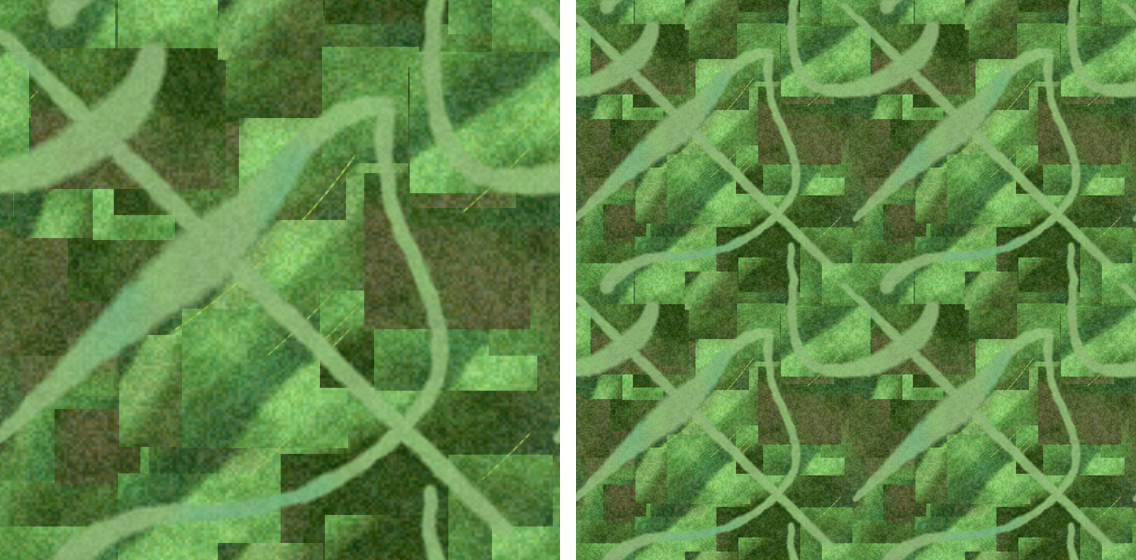
Left, the tile; right, the same tile 2 across and 2 down.
This background is drawn by a WebGL 1 fragment shader. Its source:

```glsl
precision highp float;
// Seamless patchwork of mottled leaf fragments crossed by pale, soft curving stems.
uniform vec2 u_resolution;

float hash(vec2 p) {
  return fract(sin(dot(p, vec2(12.9898, 78.233))) * 43758.5453);
}

// Shortest offset from c to p on the repeating unit square
vec2 wrapDelta(vec2 p, vec2 c) {
  return fract(p - c + 0.5) - 0.5;
}

// Value noise with n cells per unit, wrapping at the unit square
float noise(vec2 p, float n) {
  vec2 i = floor(p * n), f = fract(p * n);
  f = f * f * (3.0 - 2.0 * f);
  vec2 lo = mod(i, n), hi = mod(i + 1.0, n);
  return mix(mix(hash(lo), hash(vec2(hi.x, lo.y)), f.x),
             mix(hash(vec2(lo.x, hi.y)), hash(hi), f.x), f.y);
}

float cloudNoise(vec2 p) {
  float sum = 0.0, amp = 0.5, cells = 5.0;
  for (int i = 0; i < 5; i++) {
    sum += amp * noise(p + float(i) * 0.37, cells);
    amp *= 0.55;
    cells *= 2.0;
  }
  return sum / 1.055;
}

vec3 leafRamp(float t) {
  vec3 col = mix(vec3(0.19, 0.30, 0.10), vec3(0.31, 0.46, 0.20), smoothstep(0.0, 0.4, t));
  col = mix(col, vec3(0.37, 0.60, 0.28), smoothstep(0.35, 0.65, t));
  return mix(col, vec3(0.53, 0.78, 0.42), smoothstep(0.6, 0.95, t));
}

// One leaf fragment: bright, ridged or brown, depending on its seed
vec3 leafFragment(vec2 p, float seed) {
  float kind = fract(seed * 0.618 + 0.1);
  float bright = 1.0 - step(0.34, kind), brown = step(0.67, kind);
  vec2 q = p + vec2(hash(vec2(seed, 1.3)), hash(vec2(seed, 4.1)));
  float cloud = cloudNoise(q) - 0.5;
  float fibre = noise(vec2(q.x + q.y, 4.0 * (q.y - q.x)), 8.0) - 0.5;
  float across = fract(2.0 * (q.y - q.x) + 0.5 * noise(q, 3.0) + 0.06 * sin(6.28318 * (q.x + q.y)));
  float ridge = smoothstep(0.0, 0.28, across) * (1.0 - smoothstep(0.42, 0.5, across));
  float shade = smoothstep(0.42, 0.52, across) * (1.0 - smoothstep(0.55, 0.9, across));
  float tone = mix(0.2 + ridge * mix(0.66, 0.1, brown), 0.68 + 0.25 * ridge - 0.2 * shade, bright);
  vec3 col = leafRamp(tone + 1.1 * cloud + 0.12 * fibre);
  col = mix(col, vec3(0.19, 0.38, 0.22), 0.55 * shade * (1.0 - brown));
  float rust = smoothstep(0.35, 0.7, noise(q + 0.2, 7.0) + 0.6 * cloud);
  return mix(col, vec3(0.37, 0.37, 0.23), rust * mix(0.3, 0.75, brown) * (1.0 - bright));
}

// Soft stem along a quadratic curve, its half width going from w0 to w1
float stem(vec2 p, vec2 a, vec2 b, vec2 c, float w0, float w1) {
  vec2 mid = 0.25 * (a + 2.0 * b + c);
  p = mid + wrapDelta(p, mid);
  vec2 from = a;
  float edge = 1.0, width = w0;
  for (int i = 1; i <= 12; i++) {
    float t = float(i) / 12.0;
    vec2 to = mix(mix(a, b, t), mix(b, c, t), t), s = to - from;
    float h = clamp(dot(p - from, s) / dot(s, s), 0.0, 1.0);
    float w = mix(w0, w1, t + (h - 1.0) / 12.0);
    float d = length(p - from - s * h) - w;
    if (d < edge) { edge = d; width = w; }
    from = to;
  }
  float soft = 0.003 + 0.2 * width;
  return 1.0 - smoothstep(-soft, soft, edge);
}

// Thin broken vein rising to the right
float vein(vec2 p, vec2 centre, float reach) {
  vec2 d = wrapDelta(p, centre);
  float along = dot(d, vec2(0.72, 0.694)), side = dot(d, vec2(-0.694, 0.72)) - 0.4 * along * along;
  float dash = 0.45 + 0.55 * smoothstep(-0.5, 0.2, sin(along * 400.0));
  return dash * (1.0 - smoothstep(0.0008, 0.003, abs(side))) * (1.0 - smoothstep(reach - 0.01, reach, abs(along)));
}

void main() {
  vec2 p = gl_FragCoord.xy / u_resolution;

  // Overlapping rectangular fragments
  vec3 col = leafFragment(p, 30.0);
  for (int i = 0; i < 24; i++) {
    float id = float(i);
    vec2 cell = vec2(mod(id, 6.0), floor(id / 6.0));
    vec2 centre = (cell + vec2(hash(cell + 0.3), hash(cell + 7.7))) / vec2(6.0, 4.0);
    vec2 extent = vec2(0.07, 0.06) + vec2(0.11, 0.08) * vec2(hash(cell + 3.1), hash(cell + 5.9));
    vec2 d = abs(wrapDelta(p, centre)) - extent;
    float cover = 1.0 - smoothstep(-0.001, 0.001, max(d.x, d.y));
    if (cover > 0.0) col = mix(col, leafFragment(p, id), cover);
  }

  // Broken veins
  float veins = vein(p, vec2(0.485, 0.55), 0.23);
  for (int i = 0; i < 8; i++) {
    vec2 k = vec2(float(i), 2.7);
    veins = max(veins, 0.8 * vein(p, vec2(hash(k), hash(k + 9.1)), 0.04 + 0.06 * hash(k + 4.4)));
  }
  col = mix(col, vec3(0.56, 0.74, 0.32), veins);

  // Curving stems
  vec2 q = p + 0.007 * (vec2(noise(p, 40.0), noise(p + 0.5, 40.0)) - 0.5);
  float s = stem(q, vec2(0.69, 0.81), vec2(0.67, 0.67), vec2(0.73, 0.56), 0.015, 0.014);
  s = max(s, stem(q, vec2(0.73, 0.56), vec2(0.83, 0.36), vec2(0.75, 0.27), 0.014, 0.014));
  s = max(s, stem(q, vec2(0.75, 0.27), vec2(0.62, 0.11), vec2(0.40, 0.085), 0.014, 0.013));
  s = max(s, stem(q, vec2(0.40, 0.085), vec2(0.2, 0.1), vec2(0.11, -0.02), 0.013, 0.028));
  s = max(s, stem(q, vec2(0.69, 0.81), vec2(0.6, 0.82), vec2(0.51, 0.7), 0.015, 0.025));
  s = max(s, stem(q, vec2(0.51, 0.7), vec2(0.44, 0.61), vec2(0.36, 0.54), 0.025, 0.06));
  s = max(s, stem(q, vec2(0.36, 0.54), vec2(0.22, 0.43), vec2(0.0, 0.22), 0.06, 0.011));
  s = max(s, stem(q, vec2(0.77, 0.12), vec2(0.76, 0.05), vec2(0.78, 0.0), 0.012, 0.015));
  s = max(s, stem(q, vec2(0.78, 1.0), vec2(0.74, 0.72), vec2(0.88, 0.68), 0.015, 0.018));
  s = max(s, stem(q, vec2(0.88, 0.68), vec2(1.05, 0.66), vec2(1.17, 0.76), 0.018, 0.045));
  s = max(s, stem(q, vec2(1.17, 0.76), vec2(1.26, 0.82), vec2(1.27, 0.9), 0.045, 0.025));
  s = max(s, stem(q, vec2(0.2, 0.74), vec2(0.1, 0.84), vec2(-0.04, 0.98), 0.02, 0.01));
  s = max(s, stem(q, vec2(0.215, 0.727), vec2(0.56, 0.39), vec2(0.9, 0.055), 0.018, 0.016));
  vec3 pale = mix(vec3(0.55, 0.69, 0.46), vec3(0.56, 0.76, 0.46), noise(p, 14.0));
  pale = mix(pale, vec3(0.42, 0.70, 0.52), 0.8 * smoothstep(0.6, 0.9, noise(p + 0.3, 6.0)));
  col = mix(col, pale, 0.93 * s);

  // Fine grain, quieter on the stems
  float grain = noise(p, 180.0) + 0.6 * noise(p + 0.41, 90.0) - 0.8;
  vec3 hue = vec3(noise(p + 0.13, 110.0), 0.5, noise(p + 0.71, 110.0)) - 0.5;
  col += (0.13 * grain + 0.07 * hue) * mix(1.0, 0.45, s);
  gl_FragColor = vec4(clamp(col, 0.0, 1.0), 1.0);
}
```
